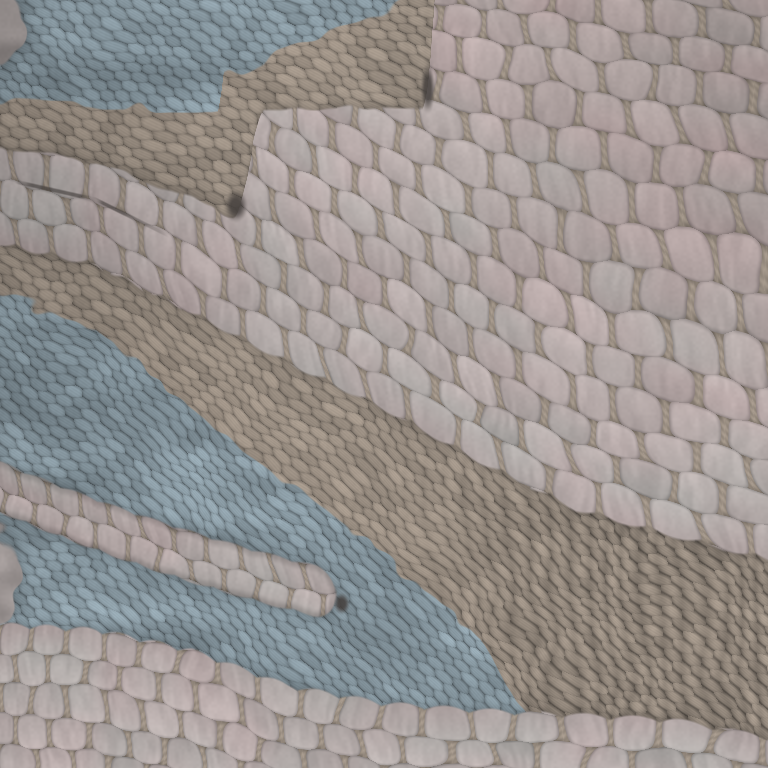
A three.js fragment shader for this texture:

```glsl
varying vec2 vUv;

const vec3 PINK = vec3(0.705, 0.672, 0.665);
const vec3 TAN = vec3(0.615, 0.568, 0.52);
const vec3 BLUE = vec3(0.535, 0.60, 0.635);
const vec3 HOLE = vec3(0.27, 0.25, 0.24);

float hash(vec2 p) {
  return fract(sin(dot(p, vec2(127.1, 311.7))) * 43758.5453);
}

float noise(vec2 p) {
  vec2 i = floor(p), f = fract(p);
  f = f * f * (3.0 - 2.0 * f);
  return mix(mix(hash(i), hash(i + vec2(1.0, 0.0)), f.x),
             mix(hash(i + vec2(0.0, 1.0)), hash(i + 1.0), f.x), f.y);
}

// Height profile through nine evenly spaced knots
float profile(float x, vec4 a, vec4 b, float last) {
  vec4 k = vec4(0.0, 1.0, 2.0, 3.0);
  float t = x * 8.0;
  return dot(a, max(1.0 - abs(t - k), 0.0))
       + dot(b, max(1.0 - abs(t - k - 4.0), 0.0))
       + last * max(t - 7.0, 0.0);
}

float cover(float d) {
  return smoothstep(0.002, -0.002, d);
}

// Staggered rounded stitches: height, random tone, local position
vec4 stitch(vec2 p, float slant, vec2 size, float boxiness) {
  vec4 best = vec4(-9.0, 0.0, 0.0, 0.0);
  for (int j = -1; j <= 1; j++) {
    float row = floor(p.y) + float(j);
    float x = p.x + 0.5 * mod(row, 2.0);
    vec2 f = vec2(fract(x) - 0.5, p.y - row - 0.5);
    f.y += slant * f.x;
    vec2 q = pow(abs(f) / size, vec2(boxiness));
    float h = 1.0 - q.x - q.y;
    if (h > best.x) best = vec4(h, hash(vec2(floor(x), row)), f);
  }
  return best;
}

// Fine yarn with twisted fibres
vec3 yarn(vec2 p, float slant, vec3 color) {
  vec4 s = stitch(p, slant, vec2(0.58, 0.62), 2.3);
  float fibre = sin(s.w * 22.0 + s.z * 9.0) * 0.02;
  float light = mix(0.70, 1.02, smoothstep(-0.25, 0.85, s.x));
  return color * (light + fibre + 0.15 * (s.y - 0.5) + 0.06 * s.w);
}

// Thick padded weft with thin warp strands in its gaps
vec3 padded(vec2 p, vec3 color, vec3 warp) {
  p += 0.26 * (vec2(noise(p * 1.1), noise(p * 1.1 + 19.0)) - 0.5);
  vec4 s = stitch(p, 0.06, vec2(0.45, 0.56), 3.6);
  float streak = noise(vec2(p.x * 9.0, p.y * 2.0) + s.y * 30.0) - 0.5;
  float light = mix(0.80, 1.0, smoothstep(0.0, 0.55, s.x));
  light += 0.08 * (s.y - 0.5) + 0.08 * streak + 0.09 * s.w;
  vec3 cloth = color * light;
  cloth += vec3(0.025, -0.015, -0.008) * (noise(p * 0.9 + 7.0) - 0.4);
  float x = fract(p.x + 0.5 * mod(floor(p.y), 2.0));
  float side = min(x, 1.0 - x);
  float twist = 0.05 * sin(p.y * 26.0 + x * 45.0);
  vec3 strand = warp * (1.04 + twist - 1.5 * side);
  strand *= 0.84 + 0.16 * smoothstep(0.5, 0.3, abs(fract(p.y) - 0.5));
  return mix(strand, cloth, smoothstep(0.0, 0.14, s.x));
}

float hole(vec2 p, vec2 center, vec2 radius) {
  return smoothstep(1.3, 0.4, length((p - center) / radius));
}

void main() {
  vec2 p = vUv;
  float x = p.x, y = p.y;
  float ragged = 0.02 * (noise(p * 44.0) - 0.5);
  float column = x * (22.0 - 4.0 * x) + 0.8 * y;
  float scallop = 0.007 * (1.0 - abs(sin(column * 3.14159)));

  // Region boundaries
  float mainLow = profile(x, vec4(0.68, 0.652, 0.59, 0.525),
                          vec4(0.465, 0.396, 0.334, 0.30), 0.268);
  float tanLow = profile(x, vec4(0.616, 0.575, 0.46, 0.372),
                         vec4(0.277, 0.165, -0.04, -0.2), -0.3);
  float baseTop = profile(x, vec4(0.19, 0.183, 0.156, 0.11),
                          vec4(0.087, 0.078, 0.072, 0.066), 0.043);
  float mainTop = mix(mainLow + 0.125 + 0.1 * x, 0.858, smoothstep(0.303, 0.345, x));
  mainTop += 0.5 * smoothstep(0.55, 0.595, x);
  float skyLow = mix(0.866 - 0.05 * x, 0.785 + 0.40 * x, smoothstep(0.283, 0.292, x));
  float tongueMid = 0.366 - 0.42 * x + 0.22 * x * x;

  // Signed distances, negative inside
  float mainD = max(mainLow - y + scallop, y - mainTop + 0.5 * ragged) * 0.85;
  float baseD = y - baseTop + scallop;
  float tongueD = length(vec2(max(x - 0.407, 0.0), y - tongueMid)) - 0.034;
  tongueD += 0.5 * scallop;
  float tuftD = min(length((p - vec2(-0.008, 0.245)) * vec2(1.0, 0.55)) - 0.034,
                    length((p - vec2(0.0, 0.97)) * vec2(1.0, 0.8)) - 0.034);
  tuftD += ragged;
  float clothBlueD = min(y - tanLow + ragged, skyLow - y + ragged);

  // Thin yarn ground, with upright ribs toward the right
  float upper = step(mainLow + 0.06, y);
  float level = mix(y - mainLow, y + 0.16 * x, upper);
  vec2 fine = vec2(x + 0.04 * y, level) * vec2(40.0, 74.0);
  fine += 0.9 * (vec2(noise(p * 17.0), noise(p * 17.0 + 31.0)) - 0.5);
  float right = smoothstep(0.4, 0.8, x);
  vec3 tanYarn = yarn(fine, mix(0.25, 0.6, right), TAN);
  tanYarn *= 1.0 - 0.13 * right * (0.5 + 0.5 * cos(fine.x * 6.28318));
  vec3 blueYarn = yarn(fine * vec2(1.08, 1.0), 0.35,
                       BLUE * (0.93 + 0.16 * noise(p * vec2(8.0, 30.0))));
  vec3 color = mix(tanYarn, blueYarn, cover(clothBlueD));

  // Contact shadow around the raised cloth
  float raisedD = min(min(mainD, baseD), min(tongueD, tuftD));
  color *= 1.0 - 0.17 * exp(-max(raisedD, 0.0) * 140.0);

  // Raised padded cloth, its rows leveling out toward the top
  float rowBase = mix(mainLow, 0.514 - 0.15 * x,
                      smoothstep(0.15, 0.6, y - mainLow) * smoothstep(0.3, 0.6, x));
  vec3 warm = PINK * mix(vec3(1.0), vec3(0.98, 0.95, 0.95), smoothstep(1.1, 1.9, x + y));
  vec3 mainCloth = padded(vec2(column, (y - rowBase) / 0.044), warm, TAN);
  vec3 baseCloth = padded(vec2(column, (baseTop - y) / 0.040), PINK, TAN);
  vec3 tongueCloth = padded(vec2(column * 1.2, (y - tongueMid) / 0.034), PINK, TAN);
  float tongueEdge = 0.84 + 0.16 * smoothstep(0.0, 0.012, -tongueD);
  color = mix(color, mainCloth, cover(mainD));
  color = mix(color, baseCloth, cover(baseD));
  color = mix(color, tongueCloth * tongueEdge, cover(tongueD));
  color = mix(color, PINK * (0.78 + 0.2 * noise(p * 45.0)), cover(tuftD));

  // Openings at the turns and dark slits between rows
  float gaps = hole(p, vec2(0.307, 0.732), vec2(0.013, 0.018));
  gaps = max(gaps, hole(p, vec2(0.557, 0.885), vec2(0.008, 0.028)));
  gaps = max(gaps, hole(p, vec2(0.445, 0.214), vec2(0.009, 0.012)));
  float slit = smoothstep(0.004, 0.001, abs(y - mainLow - 0.088));
  slit *= smoothstep(0.24, 0.16, x) * smoothstep(0.35, 0.65, noise(p * 34.0));
  color = mix(color, HOLE, max(gaps * 0.85, slit * 0.6));

  // Soft room light and fine grain
  float light = 1.0 - 0.12 * smoothstep(0.45, 0.0, x) * smoothstep(0.1, 0.6, y);
  light -= 0.07 * smoothstep(0.6, 1.0, x) * smoothstep(0.5, 1.0, y);
  light += 0.03 * (noise(p * 260.0) - 0.5);
  gl_FragColor = vec4(color * light, 1.0);
}
```
